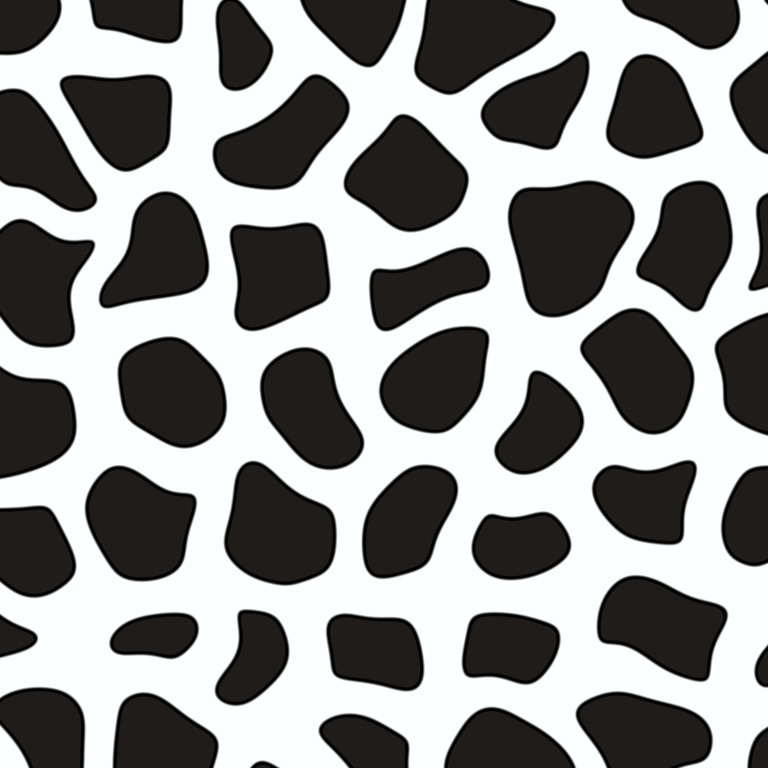
Write a three.js fragment shader that draws this pattern.

```glsl
// Cow hide: rounded, gently bent dark patches with thin black rims on white.
varying vec2 vUv;

#define CELLS 6.0        // patches across the canvas
#define JITTER 0.78      // scatter of the patch centres, in cells
#define GAP 0.13         // mean half gap between patches, in cells
#define GAP_VARY 0.09    // spread of the half gap
#define ROUNDING 0.07    // corner softness, in cells
#define BEND 0.085       // strength of the outline bending, in cells
#define RIM 0.0048       // rim width, in canvas units
#define EDGE 0.0021      // half width of the soft edge, in canvas units
#define HIDE_WHITE vec3(0.99, 1.0, 1.0)
#define PATCH_DARK vec3(0.12, 0.11, 0.10)
#define RIM_BLACK vec3(0.0)

vec2 hash2(vec2 cell) {
  vec3 q = fract(cell.xyx * vec3(0.1031, 0.1030, 0.0973));
  q += dot(q, q.yzx + 33.33);
  return fract((q.xx + q.yz) * q.zy);
}

vec2 patchCentre(vec2 cell) {
  return cell + 0.5 + JITTER * (hash2(cell + 17.0) - 0.5);
}

// Layered sines that turn straight cell borders into curves
vec2 bend(vec2 p) {
  vec2 slow = sin(p.yx * vec2(4.3, 4.9) + 1.7 * sin(p * 1.3) + vec2(0.6, 2.1));
  vec2 fast = sin(p.yx * 7.1 + p * vec2(2.7, -3.1) + vec2(4.0, 1.2));
  return p + BEND * (slow + 0.4 * fast);
}

// Positive inside a patch: soft minimum of the distances to the cell borders
float patchField(vec2 point) {
  vec2 p = bend(point);
  vec2 base = floor(p);
  vec2 home = base;
  float nearest = 1e3;
  for (int j = -1; j <= 1; j++) {
    for (int i = -1; i <= 1; i++) {
      vec2 cell = base + vec2(float(i), float(j));
      float d = distance(p, patchCentre(cell));
      if (d < nearest) {
        nearest = d;
        home = cell;
      }
    }
  }

  vec2 centre = patchCentre(home);
  float sum = 0.0;
  for (int j = -2; j <= 2; j++) {
    for (int i = -2; i <= 2; i++) {
      if (i == 0 && j == 0) continue;
      vec2 other = patchCentre(home + vec2(float(i), float(j)));
      float border = dot(0.5 * (centre + other) - p, normalize(other - centre));
      sum += exp(-border / ROUNDING);
    }
  }
  float halfGap = GAP + GAP_VARY * (hash2(home + 61.0).x - 0.5);
  return -ROUNDING * log(sum) - halfGap;
}

void main() {
  vec2 p = vUv * CELLS + vec2(3.35, 8.6);

  // Divide by the slope to keep rim and edge widths even
  float field = patchField(p);
  float h = 0.004;
  vec2 slope = vec2(patchField(p + vec2(h, 0.0)), patchField(p + vec2(0.0, h))) - field;
  float depth = field / (CELLS * clamp(length(slope) / h, 0.4, 1.6));

  // Dark patch inside a black rim on the white hide
  vec3 coat = mix(RIM_BLACK, PATCH_DARK, smoothstep(RIM - EDGE * 0.5, RIM + EDGE * 0.5, depth));
  vec3 color = mix(HIDE_WHITE, coat, smoothstep(-EDGE, EDGE, depth));
  gl_FragColor = vec4(color, 1.0);
}
```
